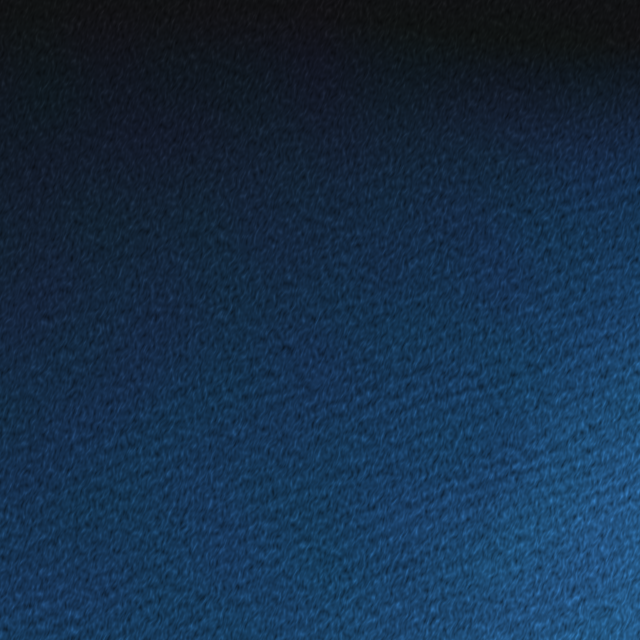
Give the GLSL for this texture, as a Shadertoy shader.

```glsl
#define RIB_ANGLE 0.35
#define RIB_COUNT 40.0
#define RIB_DEPTH 0.085
#define GRAIN_ANGLE 1.22
#define GRAIN_SCALE vec2(85.0, 185.0)
#define GRAIN_DEPTH 0.47
#define MOTTLE_DEPTH 0.08
#define LIGHT_CONTRAST 1.12

vec2 hashGradient(vec2 cell) {
    vec3 p = fract(cell.xyx * vec3(0.1031, 0.1030, 0.0973));
    p += dot(p, p.yzx + 33.33);
    float angle = 6.2832 * fract((p.x + p.y) * p.z);
    return vec2(cos(angle), sin(angle));
}

float gradientNoise(vec2 p) {
    vec2 i = floor(p), f = p - i;
    vec2 u = f * f * f * (f * (f * 6.0 - 15.0) + 10.0);
    vec2 e = vec2(0.0, 1.0);
    float a = dot(hashGradient(i), f);
    float b = dot(hashGradient(i + e.yx), f - e.yx);
    float c = dot(hashGradient(i + e.xy), f - e.xy);
    float d = dot(hashGradient(i + e.yy), f - e.yy);
    return mix(mix(a, b, u.x), mix(c, d, u.x), u.y);
}

// Coordinates along and across a direction
vec2 alongAcross(vec2 p, float angle) {
    vec2 dir = vec2(cos(angle), sin(angle));
    return vec2(dot(p, dir), dot(p, vec2(-dir.y, dir.x)));
}

// Light falls from the lower right and dies out toward the top
float lightLevel(vec2 uv) {
    float falloff = 1.0 - pow(clamp(uv.y, 0.0, 1.0), mix(0.95, 1.85, uv.x));
    float light = 0.04 + (0.62 + 0.36 * uv.x * uv.x) * falloff;
    light -= 0.10 * smoothstep(0.72, 0.92, uv.y) * smoothstep(0.4, 1.0, uv.x);
    return max(0.46 + (light - 0.46) * LIGHT_CONTRAST, 0.0);
}

vec3 clothColor(float light) {
    const vec3 shadow = vec3(0.058, 0.068, 0.088);
    const vec3 dusk = vec3(0.075, 0.130, 0.200);
    const vec3 navy = vec3(0.082, 0.188, 0.305);
    const vec3 blue = vec3(0.092, 0.240, 0.380);
    const vec3 azure = vec3(0.135, 0.330, 0.505);
    vec3 color = mix(shadow, dusk, clamp(light * 4.0, 0.0, 1.0));
    color = mix(color, navy, clamp(light * 4.0 - 1.0, 0.0, 1.0));
    color = mix(color, blue, clamp(light * 4.0 - 2.0, 0.0, 1.0));
    return mix(color, azure, clamp(light * 4.0 - 3.0, 0.0, 1.2));
}

// Wavering, broken ribs
float ribs(vec2 p) {
    vec2 q = alongAcross(p, RIB_ANGLE);
    float waver = 0.7 * gradientNoise(q * vec2(5.0, 8.0));
    float fray = 0.35 * gradientNoise(q * vec2(40.0, 60.0) + 17.0);
    float strength = 0.7 + 0.8 * gradientNoise(q * vec2(5.0, 14.0) + 41.0);
    return strength * sin(6.2832 * (q.y * RIB_COUNT + waver + fray));
}

// Short leaning fibers over a finer nap
float grain(vec2 p) {
    vec2 q = alongAcross(p, GRAIN_ANGLE);
    q.y += 0.004 * gradientNoise(p * 45.0);
    float fibers = gradientNoise(q * GRAIN_SCALE);
    float nap = gradientNoise(q * GRAIN_SCALE * 1.5 + 73.0);
    float tufts = gradientNoise(q * GRAIN_SCALE * 0.5 + 29.0);
    float height = 0.65 * fibers + 0.45 * nap + 0.2 * tufts;
    return height + 0.8 * height * abs(height);
}

void mainImage(out vec4 fragColor, in vec2 fragCoord) {
    vec2 uv = fragCoord / iResolution.xy;
    vec2 p = fragCoord / iResolution.y;

    // Broad light with soft mottling
    float light = lightLevel(uv);
    float mottle = gradientNoise(p * 5.0 + 3.0) + 0.5 * gradientNoise(p * 13.0 + 8.0);
    vec3 color = clothColor(light + MOTTLE_DEPTH * mottle * light);

    // Drift between teal and indigo, warm in the darkest part
    float tint = gradientNoise(p * 7.0 + 51.0);
    color += vec3(-0.010, 0.010, -0.006) * tint;
    color += vec3(0.008, 0.002, -0.010) * smoothstep(0.10, 0.0, light);

    // Woven relief, deeper where the cloth is lit
    float ribFade = smoothstep(0.05, 0.7, light);
    float relief = RIB_DEPTH * ribFade * ribs(p) + GRAIN_DEPTH * grain(p);
    color *= 1.0 + relief;
    color += 0.04 * max(relief - 0.05, 0.0);

    fragColor = vec4(clamp(color, 0.0, 1.0), 1.0);
}
```
